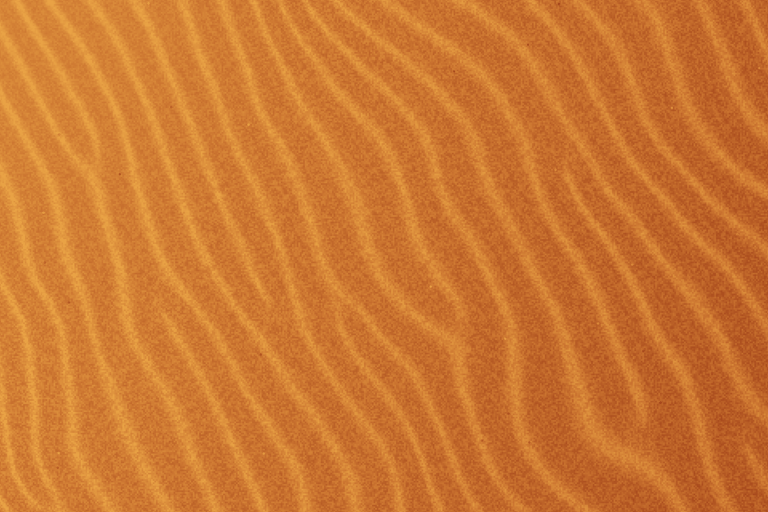
Reproduce this texture procedurally as a Shadertoy shader.

```glsl
// Wind-rippled orange sand under low, warm light.
// A bent phase field with forked defects gives the ripple crests;
// fine value noise and sparse specks give the grain.

const float TAU = 6.2831853;
const vec3 SHADE_SAND = vec3(0.71, 0.35, 0.14);
const vec3 MID_SAND   = vec3(0.80, 0.46, 0.19);
const vec3 LIT_SAND   = vec3(0.87, 0.57, 0.24);

float hash(vec2 p) {
    return fract(sin(dot(p, vec2(12.9898, 78.233))) * 43758.5453);
}

float valueNoise(vec2 p) {
    vec2 cell = floor(p), f = fract(p);
    f = f * f * (3.0 - 2.0 * f);
    float low  = mix(hash(cell), hash(cell + vec2(1, 0)), f.x);
    float high = mix(hash(cell + vec2(0, 1)), hash(cell + vec2(1, 1)), f.x);
    return mix(low, high, f.y);
}

// Ripple count across the field: tight at the left, wider at the right.
float ripplePhase(vec2 p) {
    float bend = 13.5 * p.x - 2.0 * p.x * p.x + 5.0 * p.y + p.y * p.y + 0.7 * p.x * p.y;
    float meander = valueNoise(p * 3.2 + 4.7) - 0.5;
    float wobble = valueNoise(p * 7.5 + 21.3) - 0.5;
    return bend + 1.4 * meander + 0.35 * wobble;
}

// Adds forks where a crest splits or ends: x is phase, y is crest strength.
vec2 addForks(vec2 p, float phase, float count) {
    float strength = 1.0;
    for (float i = 0.0; i < count; i++) {
        vec2 center = vec2(1.5 * fract(i * 0.618 + 0.12), hash(vec2(i, 3.7)));
        vec2 d = p - center;
        float turn = mod(i, 2.0) * 2.0 - 1.0;
        phase += turn * atan(d.y, d.x) / TAU;
        strength *= smoothstep(-0.02, 0.05, length(d));
    }
    return vec2(phase, strength);
}

// Narrow bright crest with a broad trough, slightly lopsided.
float crestProfile(float phase, float skew) {
    float angle = TAU * phase;
    float wave = 0.5 + 0.5 * cos(angle + skew * sin(angle));
    return wave * wave;
}

float grain(vec2 p, float density) {
    float fine = valueNoise(p * density) - 0.5;
    float coarse = valueNoise(p * density * 0.5 + 37.0) - 0.5;
    return fine + 0.25 * coarse;
}

// Rare pale or dark single grains.
float specks(vec2 p, float density, float share, float radius) {
    vec2 cell = floor(p * density);
    vec2 center = 0.25 + 0.5 * vec2(hash(cell + 5.1), hash(cell + 9.4));
    float dist = length(fract(p * density) - center) / density;
    float present = step(1.0 - share, hash(cell + 2.3));
    float tone = hash(cell + 7.7) > 0.45 ? 1.0 : -1.0;
    return present * tone * (1.0 - smoothstep(0.3 * radius, radius, dist));
}

vec3 sandColor(float light) {
    vec3 lower = mix(SHADE_SAND, MID_SAND, light * 2.0);
    vec3 upper = mix(MID_SAND, LIT_SAND, light * 2.0 - 1.0);
    return light < 0.5 ? lower : upper;
}

void mainImage(out vec4 fragColor, in vec2 fragCoord) {
    vec2 p = fragCoord / iResolution.y;

    // Broad falloff of light from upper left to lower right
    float light = 0.6 + dot(p - vec2(0.75, 0.5), vec2(-0.42, 0.16));

    // Ripples
    vec2 ripple = addForks(p, ripplePhase(p), 9.0);
    float height = mix(0.85, 1.15, valueNoise(p * 4.0 + 61.0)) * ripple.y;
    light += 0.54 * height * (crestProfile(ripple.x, 0.4) - 0.375);

    // Grain, softer toward the far upper left corner
    float focus = smoothstep(0.0, 0.8, length(p - vec2(0.0, 1.0)));
    light += mix(0.34, 0.6, focus) * grain(p, 320.0);
    light += 0.6 * specks(p, 40.0, 0.012, 0.0035);

    fragColor = vec4(sandColor(clamp(light, -0.3, 1.3)), 1.0);
}
```
